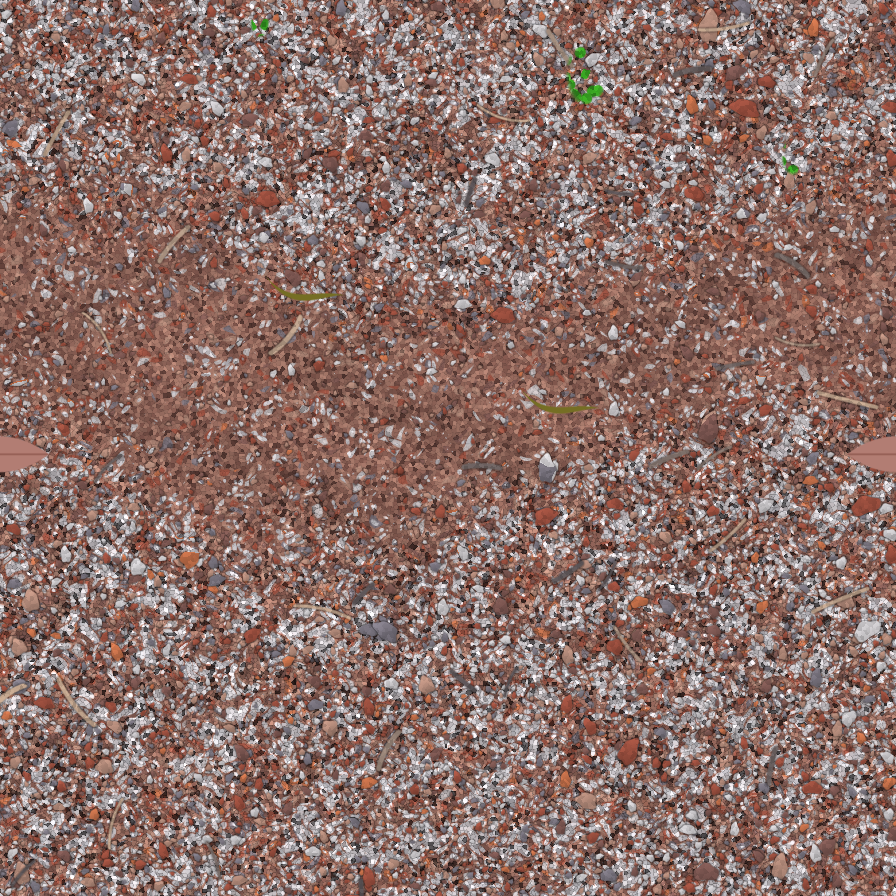
Reproduce this texture procedurally as a three.js fragment shader.

```glsl
// Draws reddish gravel ground with pale crust, pebbles, twigs and a band of bare soil.
varying vec2 vUv;

vec2 hash2(vec2 p) {
  vec3 q = fract(p.xyx * vec3(0.1031, 0.103, 0.0973));
  q += dot(q, q.yzx + 33.33);
  return fract((q.xx + q.yz) * q.zy);
}

// Cellular noise: nearest distance, gap to the second nearest, cell id
vec3 cells(vec2 p) {
  vec2 base = floor(p), winner = base;
  float nearest = 9.0, second = 9.0;
  for (int y = -1; y <= 1; y++)
  for (int x = -1; x <= 1; x++) {
    vec2 cell = base + vec2(x, y);
    float d = length(cell + hash2(cell) - p);
    if (d < nearest) { second = nearest; nearest = d; winner = cell; }
    else second = min(second, d);
  }
  return vec3(nearest, second - nearest, hash2(winner + 71.0).x);
}

vec3 stoneColour(float id) {
  vec3 c = vec3(0.57, 0.29, 0.23);
  c = mix(c, vec3(0.46, 0.32, 0.30), step(0.25, id));
  c = mix(c, vec3(0.66, 0.51, 0.45), step(0.42, id));
  c = mix(c, vec3(0.45, 0.43, 0.47), step(0.62, id));
  c = mix(c, vec3(0.74, 0.73, 0.74), step(0.77, id));
  return mix(c, vec3(0.72, 0.41, 0.27), step(0.95, id));
}

// Scattered angular pebbles: edge distance, id, slope towards the light
vec3 pebbles(vec2 p, float share) {
  vec3 best = vec3(9.0, 0.0, 0.0);
  for (int y = -1; y <= 1; y++)
  for (int x = -1; x <= 1; x++) {
    vec2 cell = floor(p) + vec2(x, y);
    vec2 h = hash2(cell + 13.0), k = hash2(cell + 137.0);
    vec2 q = p - cell - 0.2 - 0.6 * h;
    float turn = k.y * 6.283, radius = 0.2 + 0.22 * h.x * h.y;
    vec2 r = mat2(cos(turn), sin(turn), -sin(turn), cos(turn)) * q;
    r.y *= 1.1 + 0.7 * h.y;
    float a = atan(r.y, r.x + 0.0001);
    float d = length(r) * (1.0 + 0.1 * sin(3.0 * a + turn) + 0.07 * sin(5.0 * a)) - radius;
    if (k.x < share && d < best.x)
      best = vec3(d, fract(k.x / share), dot(q, vec2(-0.4, 0.9)) / radius);
  }
  return best;
}

// Scattered bent twigs: edge distance in cell units and id
vec2 twigs(vec2 p) {
  vec2 best = vec2(9.0, 0.0);
  for (int y = -1; y <= 1; y++)
  for (int x = -1; x <= 1; x++) {
    vec2 cell = floor(p) + vec2(x, y);
    vec2 h = hash2(cell + 29.0), k = hash2(cell + 211.0);
    vec2 q = p - cell - h;
    float turn = k.y * 6.283;
    q = mat2(cos(turn), sin(turn), -sin(turn), cos(turn)) * q;
    q.y += (h.x - 0.5) * q.x * q.x * 1.6;
    q.x = max(abs(q.x) - 0.12 - 0.18 * h.y, 0.0);
    float d = length(q) - 0.012 - 0.016 * h.x;
    if (k.x < 0.4 && d < best.x) best = vec2(d, h.y);
  }
  return best;
}

float inside(float d) { return 1.0 - smoothstep(-0.0012, 0.0012, d); }

float sprout(vec2 uv, vec2 centre, float size) {
  vec3 leaf = cells(uv * 75.0);
  float patchy = 1.0 - smoothstep(0.7, 1.0, length((uv - centre) * vec2(1.6, 1.0)) / size);
  return patchy * step(0.35, leaf.z) * (1.0 - smoothstep(0.4, 0.55, leaf.x));
}

void main() {
  vec2 uv = vUv;
  vec2 warped = uv + 0.004 * sin(uv.yx * 90.0 + 3.0 * sin(uv * 37.0)) + 0.0015 * sin(uv.yx * 260.0);
  vec3 fine = cells(uv * 230.0), grit = cells(warped * 120.0);
  float broad = cells(warped * 17.0).x, lump = cells(warped * 46.0).x;

  // Wavy band of bare soil
  float middle = 0.595 + 0.07 * cos(6.283 * uv.x + 0.4);
  float halfWidth = 0.13 + 0.035 * cos(6.283 * (uv.x - 0.22));
  float offset = abs(uv.y - middle) / halfWidth + 0.7 * (broad - 0.45) + 0.15 * sin(uv.x * 31.0 + uv.y * 23.0);
  float bare = 1.0 - smoothstep(0.45, 1.4, offset);

  // Soil and grit
  vec3 colour = mix(vec3(0.43, 0.28, 0.25), vec3(0.67, 0.49, 0.43), fine.z);
  colour *= 0.98 + 0.05 * sin(uv.x * 19.0 + 4.0 * sin(uv.y * 13.0));
  float gritty = step(fract(grit.z * 17.0), mix(0.75, 0.28, bare)) * smoothstep(0.02, 0.3, grit.y);
  colour = mix(colour, stoneColour(grit.z) * (1.12 - 0.25 * grit.x), gritty * 0.85);

  // Pale crust in ragged clumps
  float clump = 0.3 * broad + 0.32 * lump + 0.38 * grit.x + 0.14 * bare;
  float crust = 1.0 - smoothstep(0.35, 0.43, clump);
  colour = mix(colour, mix(vec3(0.62, 0.61, 0.63), vec3(0.87, 0.87, 0.89), fine.z), crust * 0.9);

  // Dark pits and crevices between grains
  float rough = mix(1.0, 0.45, bare);
  colour *= 1.0 + rough * (0.4 * fract(fine.z * 13.0) - 0.16);
  colour *= 1.0 - rough * (0.25 * (1.0 - smoothstep(0.0, 0.25, fine.y)) + 0.45 * step(fine.z, 0.1));

  // Pebbles, from many small to few large
  for (int i = 0; i < 4; i++) {
    float level = float(i), freq = 92.0 / pow(1.6, level);
    vec3 stone = pebbles(uv * freq + level * 41.0, (0.46 - 0.12 * level) * (1.0 - 0.65 * bare));
    colour *= 1.0 - 0.35 * (1.0 - smoothstep(0.0, 0.003, stone.x / freq));
    vec3 face = stoneColour(stone.y) * (1.02 + 0.15 * stone.z) * (0.9 + 0.2 * fine.z);
    colour = mix(colour, face, inside(stone.x / freq));
  }

  // Twigs
  vec2 twig = twigs(uv * 9.0);
  vec3 bark = mix(vec3(0.36, 0.33, 0.34), vec3(0.74, 0.63, 0.54), smoothstep(0.2, 0.7, twig.y));
  colour *= 1.0 - 0.25 * (1.0 - smoothstep(0.0, 0.003, twig.x / 9.0));
  colour = mix(colour, bark * (0.85 + 0.25 * fine.z), inside(twig.x / 9.0));

  // Two olive stems, green sprouts and a fallen leaf across the side edge
  for (int i = 0; i < 2; i++) {
    vec2 q = uv - vec2(0.34, 0.668) - float(i) * vec2(0.285, -0.126);
    float stem = abs(q.y - 7.0 * q.x * q.x + 130.0 * q.x * q.x * q.x) - 0.0035 * (1.0 - q.x * q.x / 0.0018);
    colour = mix(colour, vec3(0.46, 0.43, 0.14), inside(max(stem, abs(q.x) - 0.043)));
  }
  float green = max(sprout(uv, vec2(0.655, 0.917), 0.04), sprout(uv, vec2(0.29, 0.975), 0.018));
  green = max(green, sprout(uv, vec2(0.885, 0.825), 0.022));
  colour = mix(colour, vec3(0.2, 0.58, 0.12) * (0.75 + 0.5 * fine.z), green);
  vec2 leaf = vec2(fract(uv.x + 0.5) - 0.5, uv.y - 0.493);
  float blade = abs(leaf.y) - 0.02 * (1.0 - leaf.x * leaf.x / 0.003);
  vec3 leafColour = vec3(0.7, 0.49, 0.45) - 0.12 * inside(abs(leaf.y) - 0.001);
  colour = mix(colour, leafColour, inside(blade));

  gl_FragColor = vec4(clamp(colour, 0.0, 1.0), 1.0);
}
```
